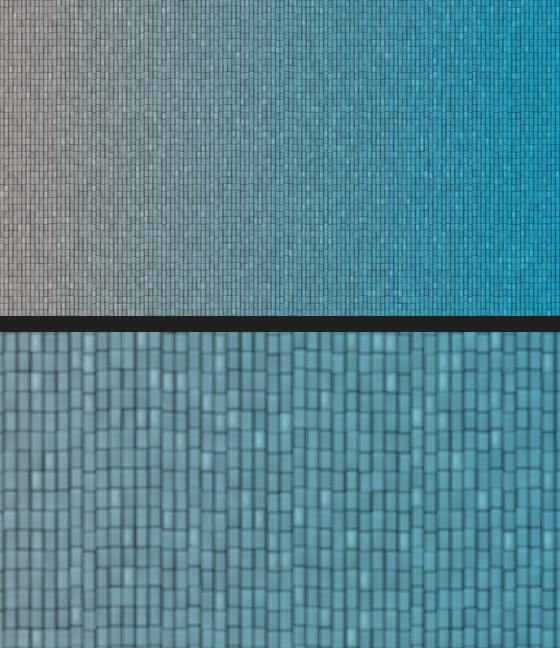
Top: the whole. Bottom: its middle third, enlarged.
Give the GLSL for this pattern, as a WebGL 2 fragment shader.

```glsl
#version 300 es
precision highp float;
// A wall of narrow rounded tiles, tinted from warm grey at left to cyan at right.
// Each grid cell gets a hashed slope, shade and joint strength; wide soft
// valleys separate the columns, with faint level joints and soft glints.

#define COLUMNS 128.0
#define ROWS 48.0
#define SEAM_X 0.17
#define SEAM_Y 0.09
#define SEAM_DEPTH_X 0.27
#define SEAM_DEPTH_Y 0.18
#define ROW_JITTER 0.3
#define SHADE_SPREAD 0.10
#define TILT 0.20
#define BEVEL 0.07
#define GLINT_CHANCE 0.08
#define GLINT_LEVEL 0.10

uniform vec2 u_resolution;
out vec4 fragColor;

float hash(vec2 p) {
  vec3 q = fract(vec3(p.xyx) * 0.1031);
  q += dot(q, q.yzx + 33.33);
  return fract((q.x + q.y) * q.z);
}

// Horizontal tint through four stops
vec3 tint(float x) {
  vec3 warmGrey = vec3(0.62, 0.60, 0.59);
  vec3 coolGrey = vec3(0.52, 0.60, 0.62);
  vec3 teal = vec3(0.33, 0.59, 0.66);
  vec3 cyan = vec3(0.13, 0.59, 0.71);
  vec3 color = mix(warmGrey, coolGrey, smoothstep(0.0, 0.28, x));
  color = mix(color, teal, smoothstep(0.2, 0.68, x));
  return mix(color, cyan, smoothstep(0.55, 1.0, x));
}

// 1 in the middle of a joint, fading softly onto the tile face
float seam(float edgeDistance, float halfWidth, float blur) {
  return 1.0 - smoothstep(halfWidth - blur, halfWidth + blur, edgeDistance);
}

void main() {
  vec2 uv = gl_FragCoord.xy / u_resolution;
  vec2 grid = uv * vec2(COLUMNS, ROWS);
  vec2 blur = max(0.6 * vec2(COLUMNS, ROWS) / u_resolution, vec2(0.15, 0.09));

  // Slightly uneven rows from column to column
  grid.y += (hash(vec2(floor(grid.x), 7.0)) - 0.5) * ROW_JITTER;
  vec2 id = floor(grid);
  vec2 local = fract(grid);
  vec2 edge = min(local, 1.0 - local);

  // Face shade: random level plus a random slope
  float shade = 1.02 + (hash(id + 3.1) - 0.5) * SHADE_SPREAD;
  vec2 slope = vec2(hash(id + 17.3), hash(id + 41.7)) - 0.5;
  shade += dot(slope, local - 0.5) * TILT;

  // Bevel: lit left and top, shaded right and bottom
  shade += BEVEL * (1.0 - smoothstep(0.1, 0.45, local.x));
  shade -= BEVEL * smoothstep(0.6, 0.95, local.x);
  shade += 0.5 * BEVEL * (smoothstep(0.6, 0.9, local.y) - 0.4);

  // Joints, whose darkness changes a little from one to the next
  vec2 joint = floor(grid + 0.5);
  float wearX = mix(0.65, 1.35, hash(vec2(joint.x, id.y) + 63.9));
  float wearY = mix(0.5, 1.5, hash(vec2(id.x, joint.y) + 29.4));
  shade *= 1.0 - SEAM_DEPTH_X * wearX * seam(edge.x, SEAM_X, blur.x);
  shade *= 1.0 - SEAM_DEPTH_Y * wearY * seam(edge.y, SEAM_Y, blur.y);

  // Occasional highlight along the left of a tile
  float hasGlint = step(1.0 - GLINT_CHANCE, hash(id + 91.3));
  vec2 toGlint = (local - vec2(0.38, 0.55)) / vec2(0.26, 0.4);
  float glint = hasGlint * exp(-dot(toGlint, toGlint));

  vec3 color = tint(uv.x) * shade + GLINT_LEVEL * glint;
  fragColor = vec4(clamp(color, 0.0, 1.0), 1.0);
}
```
